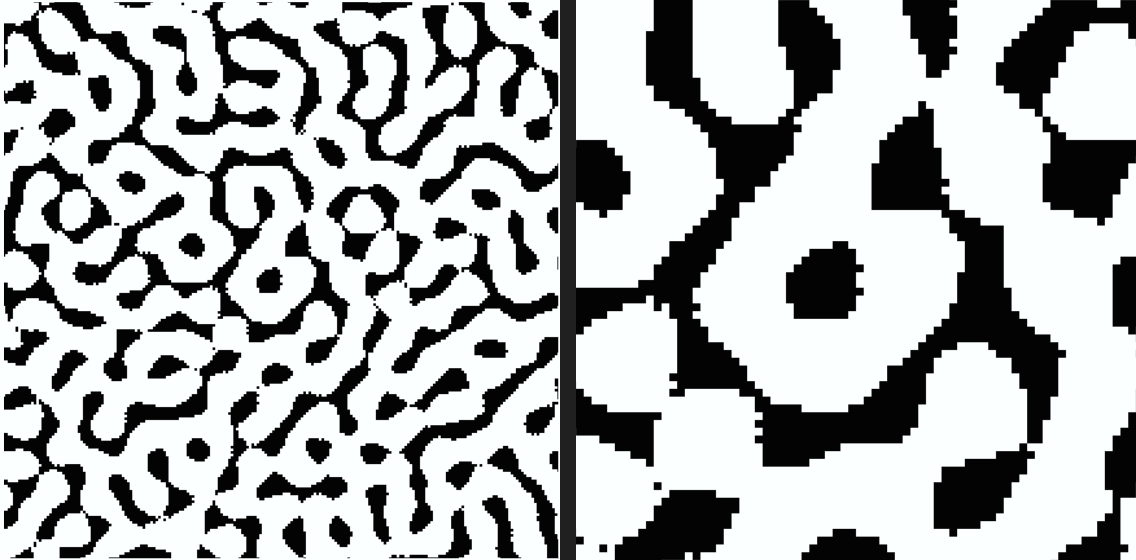
Left: the whole. Right: its middle third, enlarged.
This pattern is drawn by a Shadertoy shader. Its source:

```glsl
// Black labyrinth of even-width worms, rings and dots on white, with finely stepped edges.

#define WAVES 56             // plane waves summed into the field
#define WAVELENGTH 0.076     // spacing of neighbouring strokes
#define BANDWIDTH 0.36       // relative spread of the wavelengths
#define CELLS 216.0          // edge steps per canvas height
#define SLOPE_CUT 0.44       // larger values thin the strokes evenly
#define LEVEL_CUT 0.10       // larger values break weak strokes apart
#define ROUGHNESS 0.22       // raggedness of the edges
#define EDGE_SOFTNESS 1.2    // edge blur in pixels
#define PAPER vec3(0.99, 1.0, 1.0)
#define INK vec3(0.01)

const float TAU = 6.2831853;

// Integer hash, returns 0..1
float hash(uvec2 v) {
    uint h = v.x * 1664525u + v.y * 22695477u + 1013904223u;
    h = (h ^ (h >> 16)) * 2146121005u;
    h = (h ^ (h >> 15)) * 2221713035u;
    h ^= h >> 16;
    return float(h >> 8) / 16777216.0;
}

// Ink (1) or paper (0) at four points, from a band-limited random field
// whose threshold follows its slope, so that strokes keep an even width
vec4 inkAt(vec4 x, vec4 y, vec4 jitter) {
    vec4 field = vec4(0.0), slopeX = vec4(0.0), slopeY = vec4(0.0);
    for (int i = 0; i < WAVES; i++) {
        uint id = uint(i);
        float angle = 0.5 * TAU * (float(i) + hash(uvec2(id, 11u))) / float(WAVES);
        float stretch = 1.0 + BANDWIDTH * (hash(uvec2(id, 23u)) - 0.5);
        float phase = TAU * hash(uvec2(id, 37u));
        vec2 dir = stretch * vec2(cos(angle), sin(angle));
        vec4 arg = (x * dir.x + y * dir.y) * (TAU / WAVELENGTH) + phase;
        vec4 s = sin(arg);
        field += cos(arg);
        slopeX += s * dir.x;
        slopeY += s * dir.y;
    }
    float gain = sqrt(2.0 / float(WAVES));
    vec4 slope = sqrt(slopeX * slopeX + slopeY * slopeY);
    vec4 height = gain * (field - SLOPE_CUT * slope) + ROUGHNESS * (jitter - 0.5);
    return step(vec4(LEVEL_CUT), height);
}

void mainImage(out vec4 fragColor, in vec2 fragCoord) {
    vec2 uv = fragCoord / iResolution.xy;
    float pixel = 1.0 / iResolution.y;

    // The four cells around this pixel
    vec2 grid = fragCoord * pixel * CELLS + 0.5;
    vec2 base = floor(grid);
    vec4 cx = base.x + vec4(0.0, 1.0, 0.0, 1.0);
    vec4 cy = base.y + vec4(0.0, 0.0, 1.0, 1.0);
    vec4 jitter;
    for (int i = 0; i < 4; i++) jitter[i] = hash(uvec2(cx[i], cy[i]));
    vec4 ink = inkAt((cx - 0.5) / CELLS, (cy - 0.5) / CELLS, jitter);

    // Blend the cells across a narrow band at their borders
    vec2 w = clamp((grid - base - 0.5) / (pixel * CELLS * EDGE_SOFTNESS) + 0.5, 0.0, 1.0);
    float cover = mix(mix(ink.x, ink.y, w.x), mix(ink.z, ink.w, w.x), w.y);

    // Thin paper margin
    vec2 inner = min(uv - vec2(0.007, 0.003), vec2(0.997, 0.996) - uv);
    cover *= smoothstep(-0.5 * pixel, 0.5 * pixel, min(inner.x, inner.y));

    fragColor = vec4(mix(PAPER, INK, cover), 1.0);
}
```
